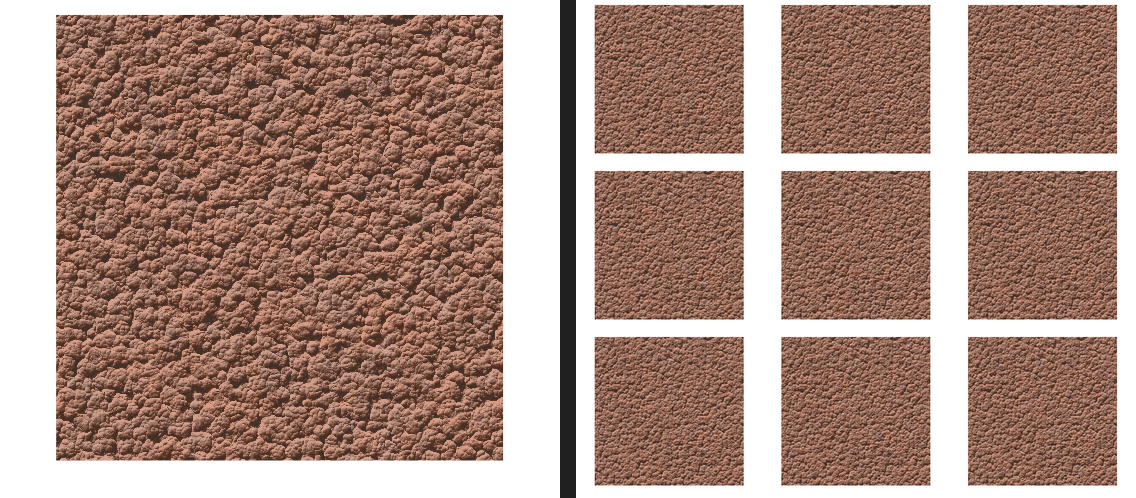
Left: one tile. Right: repeated 3 by 3.
Reproduce this texture procedurally as a Shadertoy shader.

```glsl
#define GRAINS 44.0
#define CRUMBS 92.0
#define GRIT 164.0
#define LIGHT_DIR normalize(vec2(-0.4, 0.9))
#define LIGHT_SLOPE 0.65
#define SHADOW_STEPS 7
#define SHADOW_REACH 0.027
#define TONE_BASE 0.57
#define TONE_GAIN 0.40
#define PANEL_LOW vec2(0.1003, 0.0753)
#define PANEL_HIGH vec2(0.8984, 0.9700)

// Integer hash of a lattice cell, wrapped every n cells
vec3 hashCell(vec2 cell, float n) {
    uvec3 v = uvec3(uvec2(cell + n) % uint(n), uint(n));
    v = v * 1664525u + 1013904u;
    v.x += v.y * v.z; v.y += v.z * v.x; v.z += v.x * v.y;
    v ^= v >> 16u;
    v.x += v.y * v.z; v.y += v.z * v.x; v.z += v.x * v.y;
    return vec3(v >> 8u) / 16777216.0;
}

// Smooth noise that tiles over the unit square
vec3 wrapNoise(vec2 p, float n) {
    vec2 q = p * n, c = floor(q), f = q - c;
    f = f * f * (3.0 - 2.0 * f);
    vec3 low = mix(hashCell(c, n), hashCell(c + vec2(1, 0), n), f.x);
    vec3 high = mix(hashCell(c + vec2(0, 1), n), hashCell(c + vec2(1, 1), n), f.x);
    return mix(low, high, f.y);
}

// Height of scattered round lumps, n per side
float lumps(vec2 p, float n) {
    vec2 q = p * n, c = floor(q);
    float top = 0.0;
    for (int y = -1; y <= 1; y++)
    for (int x = -1; x <= 1; x++) {
        vec2 cell = c + vec2(x, y);
        vec3 rnd = hashCell(cell, n);
        vec2 d = q - cell - rnd.xy;
        float radius = mix(0.45, 0.95, rnd.z);
        top = max(top, sqrt(max(0.0, radius * radius - dot(d, d))));
    }
    return top / n;
}

// Ground relief: warped grains carrying crumbs and grit
float relief(vec2 p) {
    vec2 bent = p + 0.007 * (wrapNoise(p, 61.0).xy - 0.5);
    return lumps(bent, GRAINS) + 0.8 * lumps(bent, CRUMBS) + 0.6 * lumps(p, GRIT);
}

// Amount of shadow cast by the ground towards the light
float castShadow(vec2 p, float ground) {
    float cover = 0.0;
    for (int i = 1; i <= SHADOW_STEPS; i++) {
        float reach = SHADOW_REACH * float(i) / float(SHADOW_STEPS);
        cover = max(cover, relief(p + LIGHT_DIR * reach) - ground - reach * LIGHT_SLOPE);
    }
    return smoothstep(0.0, 0.005, cover);
}

// Soil colours from deep gaps to sunlit crests
vec3 soilColor(float tone) {
    vec3 gap = vec3(0.25, 0.19, 0.165);
    vec3 rust = vec3(0.38, 0.21, 0.14);
    vec3 umber = vec3(0.47, 0.34, 0.29);
    vec3 clay = vec3(0.62, 0.45, 0.38);
    vec3 crest = vec3(0.83, 0.62, 0.54);
    vec3 color = mix(gap, rust, smoothstep(0.10, 0.26, tone));
    color = mix(color, umber, smoothstep(0.28, 0.44, tone));
    color = mix(color, clay, smoothstep(0.42, 0.64, tone));
    return mix(color, crest, smoothstep(0.62, 0.92, tone));
}

vec3 soil(vec2 p) {
    float ground = relief(p);
    vec2 stepToLight = LIGHT_DIR * 0.0012;
    float slope = (relief(p - stepToLight) - relief(p + stepToLight)) / 0.0024;
    float facing = slope / sqrt(1.0 + slope * slope);
    float tone = TONE_BASE + TONE_GAIN * facing;
    tone *= 1.0 - 0.75 * castShadow(p, ground);

    // Slow drift in brightness and warmth between clumps
    vec3 patches = wrapNoise(p, 23.0) - 0.5;
    tone += 0.10 * patches.x;
    vec3 warmth = vec3(0.05, -0.01, -0.04) * patches.y;
    return soilColor(tone) + warmth * smoothstep(0.2, 0.6, tone);
}

void mainImage(out vec4 fragColor, in vec2 fragCoord) {
    vec2 uv = fragCoord / iResolution.xy;
    vec2 p = (uv - PANEL_LOW) / (PANEL_HIGH - PANEL_LOW);

    // Square panel on a white margin
    vec2 inset = min(uv - PANEL_LOW, PANEL_HIGH - uv) * iResolution.xy;
    float panel = clamp(min(inset.x, inset.y) + 0.5, 0.0, 1.0);
    vec3 color = vec3(1.0);
    if (panel > 0.0) color = mix(color, soil(p), panel);
    fragColor = vec4(color, 1.0);
}
```
